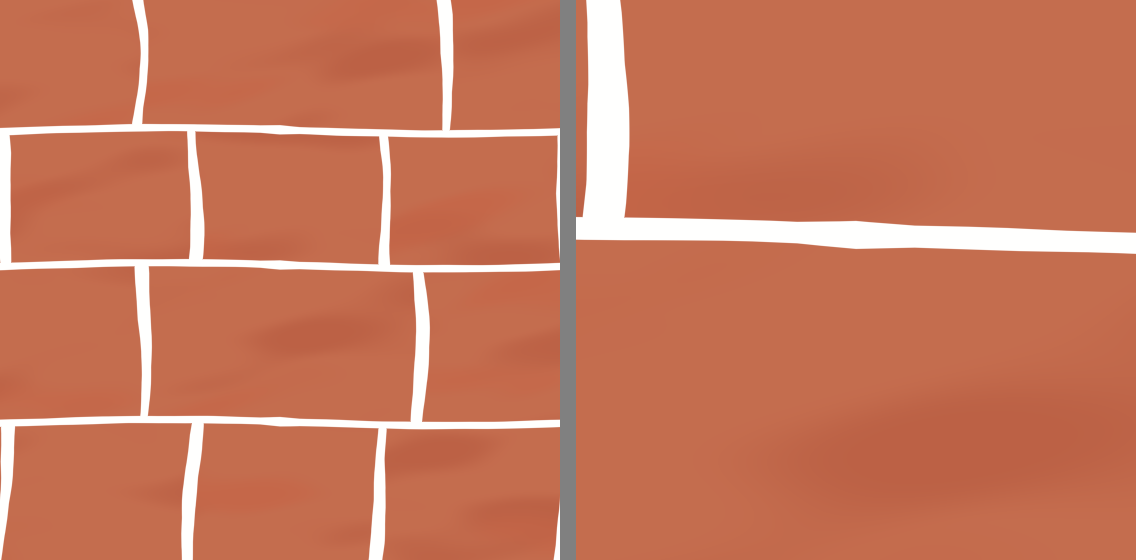
Left, the full canvas; right, a detail of the centre.
Give the GLSL for this pattern, as a Shadertoy shader.

```glsl
// Hand-drawn brick wall: four courses of terracotta bricks, split by wavy
// white mortar. Courses alternate two wide and three narrow bricks; each
// joint leans, bows and swells by sines, and sine washes tint the clay.

#define MORTAR vec3(1.0, 1.0, 0.995)
#define CLAY vec3(0.770, 0.426, 0.306)
#define CLAY_DARK vec3(0.737, 0.382, 0.272)
#define CLAY_WARM vec3(0.772, 0.397, 0.280)
#define BED_WAVE 0.0055
#define BED_HALF 0.0065
#define JOINT_HALF 0.0098
#define JOINT_SWELL 0.0028
#define CHIP 0.0022

const float PI = 3.14159265;

// Heights that bound the courses, top to bottom
const float LEVELS[5] = float[5](1.0, 0.7665, 0.5255, 0.2455, -0.005);

// Per course: first joint, joint spacing, lean, bow
const vec4 COURSES[4] = vec4[4](
    vec4(0.252, 0.546, 0.002, 0.010),
    vec4(0.008, 0.340, 0.005, 0.003),
    vec4(0.258, 0.492, 0.000, 0.006),
    vec4(0.007, 0.335, -0.018, 0.000));

// Per course: phase of the joint swelling
const float SWELL_PHASE[4] = float[4](3.0, 0.3, 1.5, 1.8);

// Piecewise linear wobble for hand-cut edges
float zigzag(float s) {
    return abs(fract(s) - 0.5) + 0.5 * abs(fract(s * 1.7 + 0.3) - 0.5) - 0.375;
}

// Layered sines, folded into long soft streaks
float wash(vec2 p) {
    vec2 q = vec2(p.x * 6.0, p.y * 22.0 - p.x * 3.0);
    float sum = 0.0;
    float amp = 0.7;
    for (int i = 0; i < 3; i++) {
        sum += amp * sin(q.x + sin(q.y * 0.6)) * sin(q.y + 1.2 * sin(q.x * 0.7));
        q = q * 1.6 + vec2(2.1, 1.3);
        amp *= 0.5;
    }
    return sum;
}

// Signed distance to one horizontal mortar bed
float bedDistance(float x, float v, float level) {
    float d = v - level;
    float seam = max(0.0, 1.0 - abs(x - 0.5) / 0.035);
    float chip = CHIP * 0.7 * zigzag(x * 5.0 + level * 7.0 + sign(d) * 0.37);
    return abs(d) - BED_HALF - 0.002 * seam - chip;
}

// Signed distance to upright joint j of a course; t runs down the course
float jointDistance(float x, float t, int row, int j) {
    vec4 course = COURSES[row];
    float fj = float(j);
    float fr = float(row);
    float center = course.x + course.y * fj + course.z * (t - 0.5)
        + course.w * (sin(PI * t) - 0.6)
        + 0.003 * sin(5.0 * t + 2.3 * fj + 1.9 * fr);
    float d = fract(x - center + 0.5) - 0.5;
    float swell = JOINT_SWELL * sin(3.0 * t - 1.5 * fj + SWELL_PHASE[row]);
    float chip = CHIP * zigzag(t * 2.5 + fj * 0.41 + fr * 0.23 + sign(d) * 0.37);
    return abs(d) - JOINT_HALF - swell - chip;
}

void mainImage(out vec4 fragColor, in vec2 fragCoord) {
    vec2 uv = fragCoord / iResolution.xy;
    float v = uv.y - BED_WAVE * sin(2.0 * PI * uv.x - 0.3);

    // Beds, and the course that holds this point
    float mortar = 1.0;
    int row = 0;
    for (int i = 1; i < 4; i++) {
        mortar = min(mortar, bedDistance(uv.x, v, LEVELS[i]));
        if (v < LEVELS[i]) row = i;
    }
    float t = (LEVELS[row] - v) / (LEVELS[row] - LEVELS[row + 1]);

    // Upright joints; those already passed number the brick
    int joints = 2 + row % 2;
    float brick = 0.0;
    for (int j = 0; j < joints; j++) {
        mortar = min(mortar, jointDistance(uv.x, t, row, j));
        brick += step(COURSES[row].x + COURSES[row].y * float(j), uv.x);
    }
    brick = mod(brick, float(joints));

    // Clay tint, shifted from brick to brick
    vec2 p = uv + vec2(1.7 * brick + 0.6 * float(row), 0.37 * brick);
    vec3 color = mix(CLAY, CLAY_DARK, smoothstep(0.1, 0.9, wash(p)));
    color = mix(color, CLAY_WARM, 0.7 * smoothstep(0.2, 0.9, wash(p.xy + 3.7)));

    float edge = 0.75 / min(iResolution.x, iResolution.y);
    color = mix(MORTAR, color, smoothstep(-edge, edge, mortar));
    fragColor = vec4(color, 1.0);
}
```
